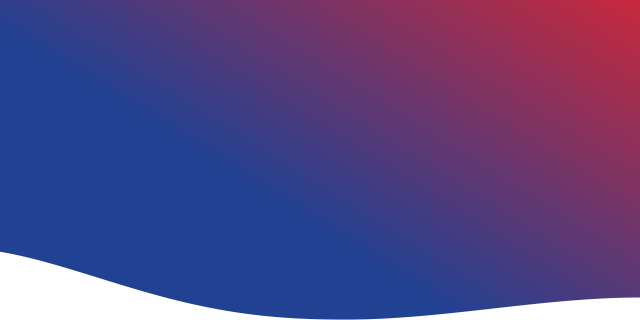
Reproduce this background procedurally as a WebGL 1 fragment shader.

```glsl
precision highp float;
// A diagonal blue-to-red gradient above a white footer with a wavy edge.
// The gradient is a clamped linear ramp; the wave joins two polynomials,
// one on each side of its lowest point, where both have zero slope.

uniform vec2 u_resolution;

const vec3 BLUE = vec3(0.129, 0.255, 0.576);
const vec3 RED = vec3(0.784, 0.157, 0.235);
const vec3 WHITE = vec3(1.0);

// Gradient axis and its ends, in canvas fractions
const vec2 RAMP_AXIS = vec2(1.26, 1.0);
const float RAMP_START = 0.895;
const float RAMP_END = 2.26;

// Wave: lowest point, rise on the right, polynomial weights on the left
const vec2 DIP = vec2(0.540, 0.0013);
const float RIGHT_RISE = 0.069;
const vec3 LEFT_RISE = vec3(0.129, 0.410, -0.327);

// Height of the wavy edge at x
float waveHeight(float x) {
  float v = max(DIP.x - x, 0.0) / DIP.x;
  float left = v * v * dot(LEFT_RISE, vec3(1.0, v, v * v));
  float right = RIGHT_RISE * smoothstep(DIP.x, 1.0, x);
  return DIP.y + left + right;
}

// Colour of the diagonal ramp
vec3 diagonalGradient(vec2 p) {
  float t = (dot(p, RAMP_AXIS) - RAMP_START) / (RAMP_END - RAMP_START);
  return mix(BLUE, RED, clamp(t, 0.0, 1.0));
}

void main() {
  vec2 uv = gl_FragCoord.xy / u_resolution;

  // Blend over about one pixel at the edge
  float edge = (uv.y - waveHeight(uv.x)) * u_resolution.y;
  float aboveWave = clamp(edge + 0.5, 0.0, 1.0);

  gl_FragColor = vec4(mix(WHITE, diagonalGradient(uv), aboveWave), 1.0);
}
```
